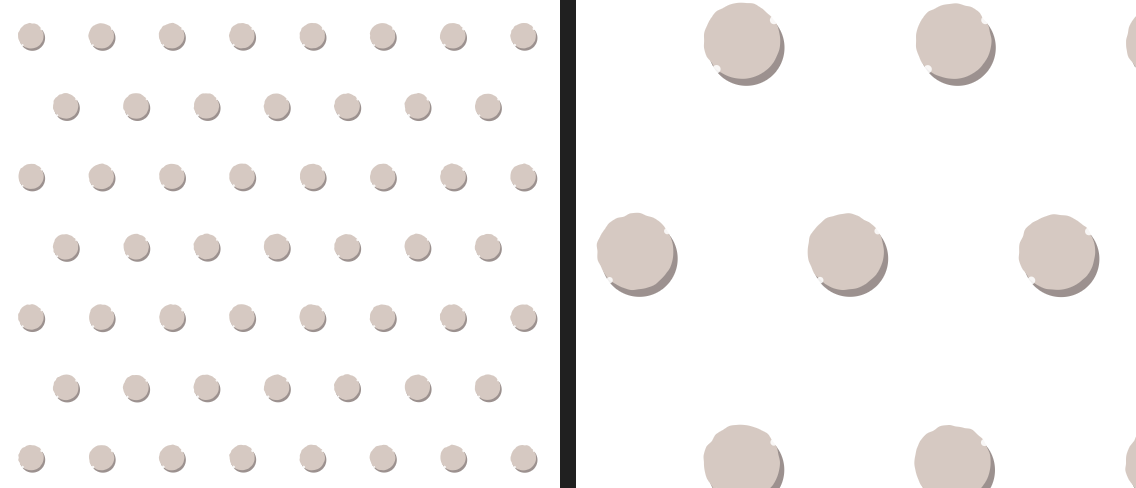
Left, the full canvas; right, a detail of the centre.
Give the GLSL for this pattern, as a Shadertoy shader.

```glsl
// Staggered rows of beige dots with ragged rims and a taupe crescent shadow on white.

const vec3 PAPER  = vec3(1.0);
const vec3 FACE   = vec3(0.84, 0.79, 0.76);
const vec3 SHADOW = vec3(0.61, 0.57, 0.56);

// Canvas layout: pitch is a share of the width, the rest is in pitches.
const float PITCH   = 0.12556;
const vec2  FIRST   = vec2(0.441, 0.508);   // first dot, from the top left
const float STAGGER = 0.493;                // shift of every second row
const float COLUMNS = 8.0;                  // dots in an unshifted row

const float RADIUS        = 0.181;
const vec2  SHADOW_OFFSET = vec2(0.021, 0.033);
const float RAGGED        = 0.011;          // depth of the rim wear
const float TEETH         = 30.0;           // rim wear steps per turn
const float NICK_RADIUS   = 0.017;
const vec2  NICK_ANGLES   = vec2(-0.57, 2.30);
const float JITTER        = 0.004;
const float TAU           = 6.2831853;

float hash(vec2 p) {
    return fract(sin(dot(p, vec2(127.1, 311.7))) * 43758.5453);
}

// Smooth noise around the rim that closes after one turn.
float rimNoise(float angle, float seed) {
    float t = fract(angle / TAU) * TEETH;
    float i = floor(t);
    float a = hash(vec2(i, seed));
    float b = hash(vec2(mod(i + 1.0, TEETH), seed));
    return mix(a, b, smoothstep(0.0, 1.0, t - i));
}

float coverage(float dist, float pixel) {
    return clamp(0.5 - dist / pixel, 0.0, 1.0);
}

vec2 onRim(float angle) {
    return RADIUS * vec2(cos(angle), sin(angle));
}

void mainImage(out vec4 fragColor, in vec2 fragCoord) {
    float unit = iResolution.x * PITCH;
    float pixel = 1.0 / unit;
    vec2 grid = vec2(fragCoord.x, iResolution.y - fragCoord.y) / unit - FIRST;

    // Nearest dot; shifted rows hold one dot fewer.
    float row = floor(grid.y + 0.5);
    float shifted = mod(row, 2.0);
    grid.x -= shifted * STAGGER;
    float column = clamp(floor(grid.x + 0.5), 0.0, COLUMNS - 1.0 - shifted);
    vec2 cell = vec2(column, row);
    float seed = hash(cell + 3.7) * 50.0;
    vec2 p = grid - cell;
    p -= JITTER * (vec2(hash(cell), hash(cell + 17.3)) - 0.5);

    // Face, worn most on the lit upper left rim.
    float lit = smoothstep(-0.5, 0.5, dot(normalize(p + 1e-5), -normalize(SHADOW_OFFSET)));
    float wear = RAGGED * mix(0.35, 1.0, lit) * (rimNoise(atan(p.y, p.x), seed) - 0.4);
    float face = length(p) - RADIUS + wear;
    float shade = length(p - SHADOW_OFFSET) - RADIUS;

    // Pale nicks where the crescent meets the face.
    float nickSize = NICK_RADIUS * (0.8 + 0.4 * hash(cell + 8.1));
    float nick = min(length(p - onRim(NICK_ANGLES.x)),
                     length(p - onRim(NICK_ANGLES.y))) - nickSize;

    vec3 color = mix(PAPER, SHADOW, coverage(shade, pixel));
    color = mix(color, FACE, coverage(face, pixel));
    color = mix(color, PAPER, 0.85 * coverage(nick, pixel));
    fragColor = vec4(color, 1.0);
}
```
